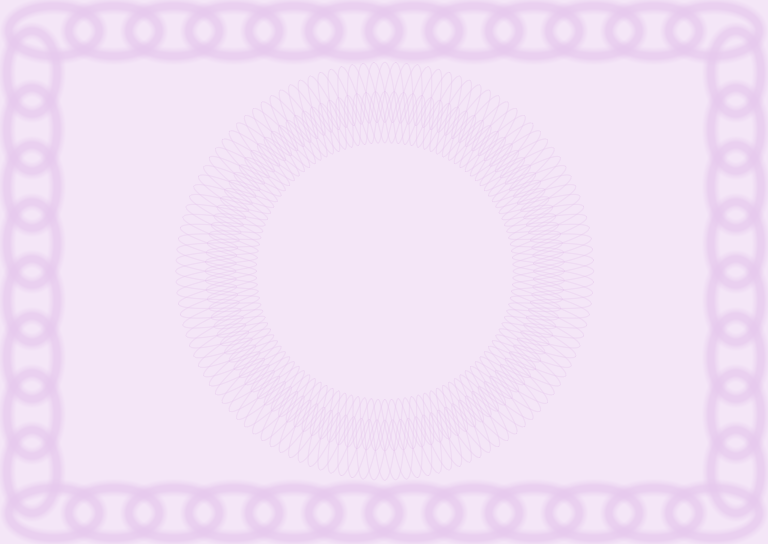
Reproduce this background procedurally as a WebGL 1 fragment shader.

```glsl
precision highp float;
// Pale lilac certificate: a chain-link border around a guilloche rosette.
uniform vec2 u_resolution;

#define PAPER vec3(0.957, 0.902, 0.969)
#define INK vec3(0.902, 0.785, 0.930)
#define FRAME vec2(0.647, 0.443)
#define LINK_STEP vec2(0.1103, 0.1048)
#define LINK_HALF_WIDTH 0.046
#define LINK_STROKE 0.0095
#define LOBES 120.0
#define LACE_WIDTH 0.0010
#define LACE_ALPHA 0.38

const float TAU = 6.2831853;

// Approximate signed distance to an ellipse.
float ellipse(vec2 p, vec2 radii) {
  float k = length(p / radii);
  return k * (k - 1.0) / max(length(p / (radii * radii)), 0.001);
}

// Soft halo with a denser core along one link.
float linkInk(vec2 p, vec2 radii, float px) {
  float d = abs(ellipse(p, radii));
  float halo = 1.0 - smoothstep(LINK_STROKE, LINK_STROKE + 0.007 + px, d);
  float core = 1.0 - smoothstep(LINK_STROKE * 0.4, LINK_STROKE + px, d);
  return 0.35 * halo + 0.40 * core;
}

// Paper left showing by a row of links along x, mirrored about x = 0.
float chainGap(vec2 p, float spacing, float reach, float lastLink, float px) {
  float nearest = floor(p.x / spacing);
  float gap = 1.0;
  for (int i = -1; i <= 1; i++) {
    float index = nearest + float(i);
    if (index <= lastLink) {
      vec2 q = p - vec2((index + 0.5) * spacing, 0.0);
      gap *= 1.0 - linkInk(q, vec2(reach, LINK_HALF_WIDTH), px);
    }
  }
  return gap;
}

// Phase-shifted waves woven between two radii.
float laceGap(vec2 p, float inner, float outer, float strands, float px) {
  float r = length(p);
  float amp = 0.5 * (outer - inner);
  float v = (r - 0.5 * (inner + outer)) / amp;
  float inside = 1.0 - smoothstep(amp, amp + px, abs(v) * amp);
  v = clamp(v, -1.0, 1.0);
  float slope = max(sqrt(1.0 - v * v), 0.22);
  float grad = length(vec2(LOBES / max(r, 0.01), strands / (amp * slope)));
  float gap = 1.0;
  for (int i = 0; i < 2; i++) {
    float side = float(i) * 2.0 - 1.0;
    float phase = LOBES * atan(p.y, p.x) + side * strands * acos(v);
    float d = abs(mod(phase + 0.5 * TAU, TAU) - 0.5 * TAU) / grad;
    float line = 1.0 - smoothstep(LACE_WIDTH - 0.5 * px, LACE_WIDTH + 0.7 * px, d);
    gap *= 1.0 - LACE_ALPHA * line * inside;
  }
  return gap;
}

void main() {
  float px = 1.0 / u_resolution.y;
  vec2 p = (gl_FragCoord.xy - 0.5 * u_resolution) * px;
  vec2 q = abs(p);

  // Border: horizontal rows, then vertical columns.
  float gap = chainGap(vec2(q.x, q.y - FRAME.y), LINK_STEP.x, 0.083, 5.0, px);
  gap *= chainGap(vec2(q.y, q.x - FRAME.x), LINK_STEP.y, 0.0763, 3.0, px);

  // Rosette: two overlapping bands form the dense middle ring.
  vec2 c = p - vec2(0.0015, 0.0015);
  gap *= laceGap(c, 0.274, 0.384, 4.0, px);
  gap *= laceGap(c, 0.236, 0.330, 4.0, px);

  gl_FragColor = vec4(mix(INK, PAPER, gap), 1.0);
}
```
